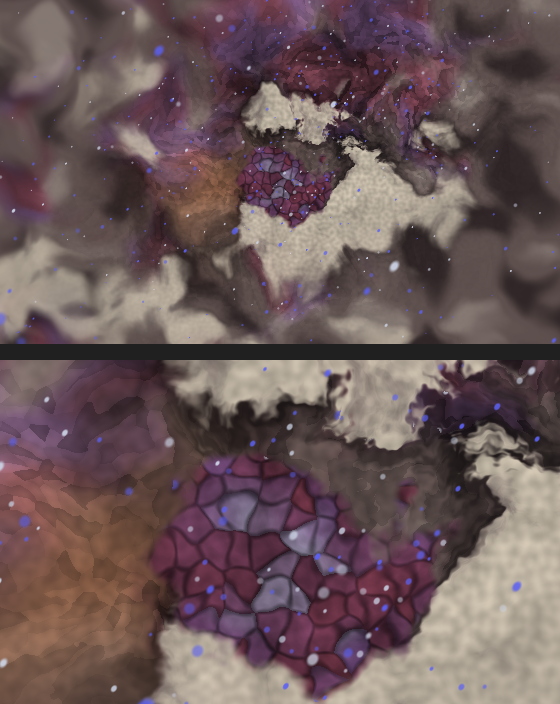
Top, the full canvas; bottom, a detail of the centre.
This texture is drawn by a Shadertoy shader. Its source:

```glsl
#define CLUSTER vec2(0.83, 0.46)
#define FOCUS_CENTER vec2(0.93, 0.54)
#define CREAM_LEVEL 0.20
#define GLINT_CHANCE 0.17
#define DARK vec3(0.19, 0.15, 0.155)
#define BROWN vec3(0.37, 0.315, 0.305)
#define GREY vec3(0.52, 0.47, 0.45)
#define CREAM vec3(0.75, 0.71, 0.64)
#define MAROON vec3(0.34, 0.16, 0.215)
#define VIOLET vec3(0.33, 0.22, 0.37)
#define RUST vec3(0.43, 0.27, 0.18)
#define BLUE vec3(0.36, 0.38, 0.95)

vec2 hash2(vec2 p) {
    vec3 q = fract(p.xyx * vec3(0.1031, 0.1030, 0.0973));
    q += dot(q, q.yzx + 33.33);
    return fract((q.xx + q.yz) * q.zy);
}

float cornerSlope(vec2 cell, vec2 offset) {
    float angle = 6.2832 * hash2(cell).x;
    return dot(vec2(cos(angle), sin(angle)), offset);
}

float gradientNoise(vec2 p) {
    vec2 i = floor(p), f = p - i;
    vec2 u = f * f * f * (f * (f * 6.0 - 15.0) + 10.0);
    vec2 e = vec2(1.0, 0.0);
    float low = mix(cornerSlope(i, f), cornerSlope(i + e, f - e), u.x);
    float high = mix(cornerSlope(i + e.yx, f - e.yx), cornerSlope(i + 1.0, f - 1.0), u.x);
    return 1.4 * mix(low, high, u.y);
}

// Fine octaves fade where the lens is out of focus
float fbm(vec2 p, float focus) {
    float sum = 0.0, amp = 0.5;
    for (int i = 0; i < 6; i++) {
        sum += amp * gradientNoise(p);
        p = mat2(1.6, 1.2, -1.2, 1.6) * p + 17.3;
        amp *= i < 1 ? 0.5 : mix(0.18, 0.58, focus);
    }
    return sum;
}

// Nearest cell: x distance, y gap to the next cell, z random shade
vec3 crystals(vec2 p) {
    vec2 i = floor(p);
    vec3 best = vec3(9.0, 9.0, 0.0);
    for (int k = 0; k < 9; k++) {
        vec2 cell = i + vec2(k % 3 - 1, k / 3 - 1);
        vec2 h = hash2(cell + 50.0);
        float d = length(cell + h - p);
        if (d < best.x) best = vec3(d, best.x, h.y);
        else best.y = min(best.y, d);
    }
    return vec3(best.x, best.y - best.x, best.z);
}

vec3 addGlints(vec3 color, vec2 p, float focus, float purple) {
    for (int k = 0; k < 4; k++) {
        float scale = 11.0 * pow(1.75, float(k));
        vec2 q = mat2(0.8, 0.6, -0.6, 0.8) * p * scale + float(k) * 31.7;
        vec2 cell = floor(q);
        vec2 h = hash2(cell), s = hash2(cell + 71.0);
        vec2 d = fract(q) - mix(vec2(0.35), vec2(0.65), s);
        d.x *= 1.0 + 0.5 * h.y;
        float radius = mix(0.10, 0.21, s.y);
        float soft = mix(0.10, 0.07, focus);
        float spot = 1.0 - smoothstep(radius - soft, radius + soft, length(d));
        float sizeFit = k < 2 ? 0.30 * (1.0 - 0.8 * focus) : 0.25 + 0.9 * focus;
        float lit = step(h.x, GLINT_CHANCE * sizeFit * (0.3 + purple));
        vec3 tint = mix(BLUE, vec3(0.80, 0.83, 0.90), step(0.68, s.x));
        color = mix(color, tint, spot * lit * mix(0.45, 0.95, h.y));
    }
    return color;
}

void mainImage(out vec4 fragColor, in vec2 fragCoord) {
    vec2 p = fragCoord / iResolution.y;
    vec2 lens = mat2(0.85, -0.5, 0.5, 0.85) * (p - FOCUS_CENTER) / vec2(0.55, 0.36);
    float focus = exp(-dot(lens, lens));
    vec2 w = p + 0.13 * vec2(fbm(p * 4.0 + 4.0, focus), fbm(p * 4.0 + 9.0, focus));
    float rightSide = smoothstep(1.2, 1.45, p.x);

    // Rock ground
    float tone = fbm(w * 4.5 + 2.0, focus) - 0.06 * rightSide;
    vec3 color = mix(DARK, BROWN, smoothstep(-0.32, 0.02, tone));
    color = mix(color, GREY, smoothstep(0.06, 0.36, tone));
    vec2 rustOffset = (w - vec2(0.60, 0.45)) / vec2(0.20, 0.16);
    float rust = exp(-dot(rustOffset, rustOffset));
    color = mix(color, RUST * (1.0 + tone), 0.75 * rust);

    // Purple mineral crust
    float top = smoothstep(0.55, 0.75, p.y) * smoothstep(0.55, 0.8, p.x);
    float purple = fbm(w * 3.0 + 7.0, focus) + 0.24 * top - 0.45 * rightSide;
    purple = smoothstep(-0.06, 0.22, purple) * (1.0 - 0.6 * rust);
    vec3 crust = mix(MAROON, VIOLET, smoothstep(-0.2, 0.25, fbm(w * 6.0 + 40.0, focus)));
    color = mix(color, crust * (1.0 + 1.3 * tone), 0.8 * purple);
    vec3 grain = crystals(w * 52.0);
    color *= 1.0 + focus * (0.3 + 0.5 * purple) * (grain.z - 0.5 - 0.35 * grain.x);

    // Cream patches, curling round the cluster and filling the lower left
    vec2 c = w - CLUSTER;
    float d = length(c * vec2(0.85, 1.0));
    float side = smoothstep(-0.10, 0.06, dot(c, vec2(0.6, 0.5)));
    float ring = side * exp(-pow((d - 0.21) / 0.075, 2.0));
    float lowerLeft = (1.0 - smoothstep(0.2, 0.45, p.y)) * (1.0 - smoothstep(0.7, 1.1, p.x));
    float level = fbm(w * 4.2 + 23.0, focus) + 0.38 * ring + 0.17 * lowerLeft
                - 0.14 * top - 0.22 * rightSide - CREAM_LEVEL;
    float edge = mix(0.17, 0.025, focus);
    float cream = smoothstep(-edge, edge, level);
    color *= 1.0 - 0.4 * focus * exp(-pow((level + 0.06) / 0.06, 2.0));
    float relief = fbm(w * 13.0 + 60.0, focus);
    vec3 chalk = mix(GREY, CREAM, smoothstep(-0.38, 0.12, relief + level));
    color = mix(color, chalk * (1.0 + 0.18 * relief), cream * mix(0.78, 0.96, focus));

    // Sharp crystal cluster
    float body = 1.0 - smoothstep(0.115, 0.135, d + 0.02 * gradientNoise(p * 24.0));
    vec3 gem = crystals(p * 38.0 + 0.4 * gradientNoise(p * 30.0));
    float pale = smoothstep(0.35, 0.9, gem.z) * (1.0 - smoothstep(0.04, 0.12, d));
    vec3 facet = mix(mix(MAROON, VIOLET, gem.z), vec3(0.48, 0.46, 0.54), pale);
    facet *= 0.68 + 0.45 * smoothstep(0.0, 0.3, gem.y) + 0.5 * relief;
    color = mix(color, facet, body);

    // Surface grit and bright reflections
    color *= 1.0 + 0.16 * focus * gradientNoise(p * 85.0);
    color = addGlints(color, p, focus, max(purple * (1.0 - cream), body));
    fragColor = vec4(clamp(color, 0.0, 1.0), 1.0);
}
```
